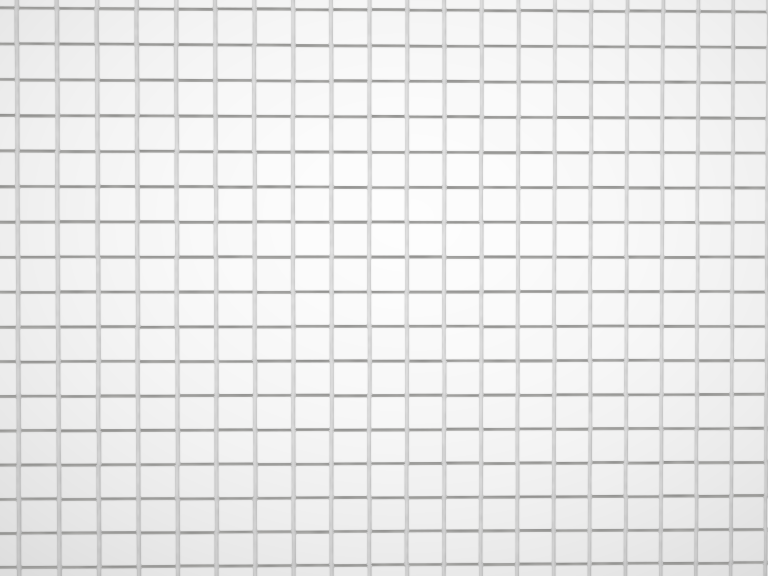
A Shadertoy shader for this texture:

```glsl
float hash(vec2 p) {
    p = fract(p * vec2(0.1031, 0.1137) + 0.37);
    p += dot(p, p.yx + 33.33);
    return fract((p.x + p.y) * p.x * 7.13);
}

float noise(vec2 p) {
    vec2 i = floor(p), f = fract(p);
    f = f * f * (3.0 - 2.0 * f);
    return mix(mix(hash(i), hash(i + vec2(1, 0)), f.x),
               mix(hash(i + vec2(0, 1)), hash(i + vec2(1, 1)), f.x), f.y);
}

float roundBox(vec2 p, vec2 halfSize, float radius) {
    vec2 q = abs(p) - halfSize + radius;
    return length(max(q, 0.0)) + min(max(q.x, q.y), 0.0) - radius;
}

// Line number at distance x, where the spacing shrinks steadily
vec2 lineIndex(vec2 x, vec2 spacing, vec2 shrink) {
    return (spacing - sqrt(spacing * spacing - 4.0 * shrink * x)) / (2.0 * shrink);
}

void mainImage(out vec4 fragColor, in vec2 fragCoord) {
    vec2 uv = fragCoord / iResolution.xy;
    float pixel = 1.0 / iResolution.x;

    // Slight perspective, with y measured down from the top
    vec2 pos = vec2(uv.x, (1.0 - uv.y) * 0.75);
    pos.x = 0.5 + (pos.x - 0.5) / (1.0 + 0.008 * (uv.y - 0.5));
    pos.y = 0.358 + (pos.y - 0.358) / (1.0 - 0.016 * (uv.x - 0.5));
    vec2 grid = lineIndex(pos - vec2(0.0234, 0.013), vec2(0.05254, 0.04663), vec2(0.000189, 0.000091));

    // Uneven laying: each joint segment shifts a little
    vec2 tile = floor(grid), joint = round(grid);
    grid += 0.022 * (vec2(hash(vec2(joint.x, tile.y)), hash(vec2(tile.x, joint.y) + 40.0)) - 0.5);
    tile = floor(grid);
    joint = round(grid);

    // Distances to the tile and to the shadow under its edge
    vec2 cell = vec2(mix(0.0520, 0.0468, uv.x), mix(0.0440, 0.0466, uv.y));
    vec2 gap = vec2(mix(0.0058, 0.0046, uv.x), 0.0040);
    vec2 local = (fract(grid) - 0.5) * cell;
    float tileDist = roundBox(local, 0.5 * (cell - gap), 0.0025);
    vec2 fromJoint = vec2(local.x, (grid.y - joint.y) * cell.y);
    float thickness = 0.0017 + 0.0005 * (hash(vec2(tile.x, joint.y) + 9.0) - 0.5);
    float shadowDist = roundBox(fromJoint, vec2(0.5 * cell.x - 0.0030, thickness), 0.0014);

    // Glaze under soft light, with a faint bevel
    vec2 fromLight = uv - vec2(0.53, 0.62);
    float light = 0.988 - 0.19 * dot(fromLight, fromLight);
    float glaze = light + 0.008 * (hash(tile + 17.0) - 0.5);
    glaze -= 0.025 * smoothstep(-0.0025, 0.0, tileDist);

    // Pale grout, darker along one side of each upright joint
    float side = (grid.x - joint.x) * cell.x / gap.x;
    float grout = 0.86 - 0.05 * smoothstep(0.1, 0.5, abs(side + 0.1));
    grout += 0.04 * (noise(uv * vec2(300.0, 90.0)) - 0.5);
    float tone = mix(grout * light / 0.98, glaze, clamp(0.5 - tileDist / pixel, 0.0, 1.0));

    // Dark level joints, softer at the lower rim
    float shade = 0.60 + 0.06 * smoothstep(-0.001, 0.002, fromJoint.y);
    shade += 0.07 * (noise(uv * vec2(60.0, 40.0)) - 0.5);
    float shadow = clamp(0.5 - shadowDist / pixel, 0.0, 1.0);
    tone = mix(tone, shade, shadow);

    vec3 color = tone * mix(vec3(1.0), vec3(1.0, 0.998, 0.985), shadow);
    fragColor = vec4(color, 1.0);
}
```
